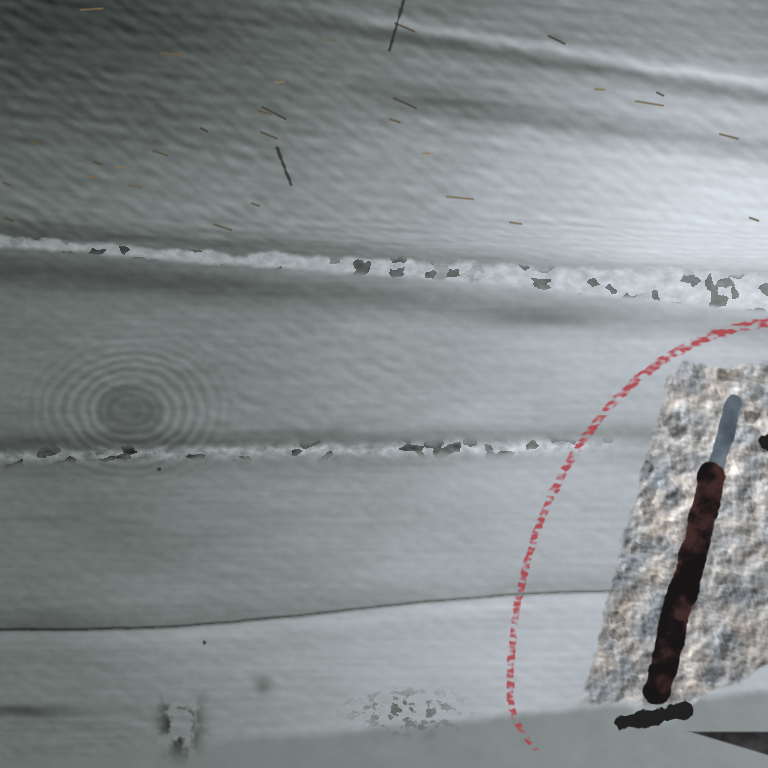
Reproduce this texture procedurally as a Shadertoy shader.

```glsl
vec2 hash2(vec2 p) {
    return fract(sin(p * mat2(127.1, 311.7, 269.5, 183.3)) * 43758.5);
}

float corner(vec2 i, vec2 f, vec2 o) { return dot(hash2(i + o) * 2.0 - 1.0, f - o); }

float noise(vec2 p) {
    vec2 i = floor(p), f = p - i, u = f * f * (3.0 - 2.0 * f);
    return mix(mix(corner(i, f, vec2(0)), corner(i, f, vec2(1, 0)), u.x),
               mix(corner(i, f, vec2(0, 1)), corner(i, f, vec2(1)), u.x), u.y);
}

float fbm(vec2 p) {
    float sum = 0.0, amp = 1.0;
    for (int i = 0; i < 4; i++, amp *= 0.55) {
        sum += amp * noise(p);
        p = mat2(1.6, 1.2, -1.2, 1.6) * p + 7.3;
    }
    return sum;
}

// Distance to the nearest stone, and its shade
vec2 stones(vec2 p) {
    vec2 best = vec2(9, 0);
    for (int k = 0; k < 9; k++) {
        vec2 cell = floor(p) + vec2(k % 3, k / 3) - 1.0;
        float d = length(cell + hash2(cell) - p);
        if (d < best.x) best = vec2(d, hash2(cell + 31.0).x);
    }
    return best;
}

float segment(vec2 p, float ax, float ay, float bx, float by) {
    vec2 a = p - vec2(ax, ay), b = vec2(bx - ax, by - ay);
    return length(a - b * clamp(dot(a, b) / dot(b, b), 0.0, 1.0));
}

float inside(float d, float w) { return 1.0 - smoothstep(-w, w, d); }
float stroke(float d, float w) { return inside(d - w, 0.0015); }
float band(float d, float w) { return exp(-d * d / (w * w)); }
float blob(vec2 p, float x, float y, float w, float h) { return band(p.x - x, w) * band(p.y - y, h); }

void mainImage(out vec4 fragColor, in vec2 fragCoord) {
    vec2 p = fragCoord / iResolution.xy;
    float x = p.x, y = p.y, rough = fbm(p * 24.0), fine = fbm(p * vec2(65, 95));
    float wob = 0.004 * (rough + noise(p * 11.0));

    // Light falling off to the left and top
    float lum = 0.42 + 0.29 * smoothstep(0.0, 0.9, x) - 0.17 * smoothstep(0.72, 1.0, y);
    lum += 0.15 * blob(p, 1.0, 0.72, 0.3, 0.17) + 0.06 * blob(p, 0.38, 0.13, 0.35, 0.16);
    lum += 0.05 * fbm(p * vec2(4, 9));

    // Wood grain and embossed chips
    float upper = smoothstep(0.64, 0.72, y);
    vec2 g = p + vec2(0, 0.1 * x * upper);
    vec2 chip = mat2(0.9, 0.45, -0.4, 0.9) * g * vec2(38, 85);
    float relief = noise(chip) - noise(chip + vec2(0.15, -0.45));
    lum += 0.09 * relief * (0.3 + upper * (0.8 - 0.5 * x) + 0.4 * blob(p, 0.4, 0.52, 0.25, 0.1));
    lum += 0.035 * noise(g * vec2(9, 150)) + 0.025 * fine;
    lum += 0.012 * upper * sin(g.y * 330.0 + 5.0 * noise(g * 9.0));

    // Knot with growth rings
    float knot = length((p - vec2(0.17, 0.466)) * vec2(1, 1.35)) + 0.006 * rough;
    lum += 0.03 * sin(knot * 420.0) * band(knot - 0.07, 0.055) - 0.07 * inside(knot - 0.042, 0.008);

    // Upper seam and stain
    float seam = y - 1.055 + 0.165 * x + wob;
    lum += smoothstep(0.3, 0.55, x) * 0.13 * (band(seam, 0.009) - band(seam + 0.018, 0.01));
    lum -= 0.14 * band(y - 0.945 + 0.14 * x + wob, 0.018) * smoothstep(0.42, 0.6, x);

    // Wide crumbling seam
    seam = y - 0.684 + 0.065 * x + wob;
    lum -= 0.11 * band(seam - 0.018, 0.014) + 0.13 * band(seam + 0.035 + 0.01 * x, 0.022);
    lum -= 0.1 * blob(p, 0.7, 0.585, 0.07, 0.012);
    float pits = smoothstep(0.78, 0.88, stones(p * vec2(65, 100) + rough).y);
    float mortar = inside(abs(seam) + 0.008 * rough - 0.007 - 0.016 * x * x, 0.004);
    lum = mix(lum, 0.57 + 0.27 * x + 0.13 * fine, mortar * 0.85) - 0.32 * mortar * pits;

    // Middle seam
    seam = y - 0.406 - 0.018 * x + wob;
    lum -= 0.11 * band(seam - 0.014, 0.014) + 0.04 * band(seam + 0.018, 0.014);
    lum += band(seam, 0.008) * inside(x - 0.78, 0.07) * (0.11 + 0.2 * fine - 0.34 * pits);

    // Thin lower joint and floor strip
    seam = y - 0.18 - 0.05 * smoothstep(0.1, 0.8, x) + 0.3 * wob;
    lum -= 0.09 * inside(seam - 0.02, 0.025) * step(0.0, seam) + 0.18 * band(seam, 0.0025);
    lum += 0.05 * band(seam + 0.012, 0.012);
    seam = y - 0.005 - 0.095 * x + wob;
    lum = mix(lum, 0.44 + 0.1 * x + 0.03 * rough, 0.85 * inside(seam, 0.008));

    // Pitted patches
    lum -= 0.28 * smoothstep(0.0, 0.25, fine) * blob(p, 0.53, 0.075, 0.06, 0.023);
    lum -= 0.5 * smoothstep(-0.1, 0.25, rough) * blob(p, 0.235, 0.06, 0.022, 0.035);
    lum -= 0.15 * blob(p, 0.03, 0.075, 0.06, 0.008) + 0.14 * blob(p, 0.343, 0.108, 0.012, 0.012);
    vec3 color = lum * mix(vec3(0.94, 1, 0.98), vec3(0.965, 1, 1.03), smoothstep(0.35, 0.75, lum));

    // Scattered splinters and twigs
    for (int i = 0; i < 30; i++) {
        vec2 h = hash2(vec2(i, 4)), s = hash2(vec2(i, 9));
        float size = 0.008 + 0.03 * s.y * s.y, at = 0.7 + 0.3 * h.y;
        float d = segment(p, h.x, at, h.x + size, at + size * (s.x * 0.7 - 0.55));
        color = mix(color, mix(vec3(0.2, 0.18, 0.14), vec3(0.58, 0.48, 0.33), s.x), 0.75 * stroke(d, 0.0012));
    }
    float twig = min(segment(p, 0.507, 0.935, 0.526, 1.0), segment(p, 0.361, 0.807, 0.379, 0.76));
    twig = min(twig, min(length(p - vec2(0.266, 0.163)), length(p - vec2(0.207, 0.389))) - 0.001);
    color = mix(color, vec3(0.17), 0.8 * stroke(twig + 0.002 * fine, 0.0017));

    // Dashed red arc
    float bend = max(0.0, 0.1 - y);
    vec2 e = (p - vec2(1.02 + 5.0 * bend * bend, 0.1)) / vec2(0.356, 0.48);
    float dashes = smoothstep(-0.25, 0.2, noise(p * vec2(90, 170))) * smoothstep(0.015, 0.03, y);
    float arc = abs(length(e) - 1.0) * 0.37 + 0.003 * fine;
    color = mix(color, vec3(0.68, 0.25, 0.28), 0.85 * dashes * stroke(arc, 0.0045));

    // Broken hollow with exposed stones
    float hollow = max(0.733 + 0.27 * y - x, 0.085 + 0.5 * max(0.0, x - 0.9) - y);
    hollow = max(hollow, max(y - 0.525, 0.7 * (y - x) + 0.255)) + 0.012 * rough;
    vec2 stone = stones(p * 42.0 + 0.5 * rough);
    float rubble = 0.56 + 0.16 * rough + 0.1 * fine + 0.12 * smoothstep(0.1, 0.5, y);
    rubble = mix(rubble, 0.36 + 0.3 * stone.y, 0.6 * inside(stone.x - 0.42, 0.08));
    rubble += 0.6 * (fbm(p * 30.0) - fbm(p * 30.0 + vec2(0.12, -0.12)));
    color = mix(color, rubble * vec3(1.0 + 0.1 * rough, 1, 1.0 - 0.1 * rough), inside(hollow, 0.004));

    // Rusty slot, pale lip and spill
    float slot = segment(p, 0.928, 0.38, 0.856, 0.1) + 0.007 * rough;
    float steel = segment(p, 0.955, 0.475, 0.93, 0.38) + 0.004 * rough;
    color += 0.15 * band(slot - 0.032, 0.01) * (0.7 + rough);
    color = mix(color, vec3(0.36, 0.4, 0.44) + 0.2 * rough, stroke(steel, 0.011));
    vec3 rust = mix(vec3(0.1, 0.085, 0.09), vec3(0.26, 0.17, 0.17), smoothstep(0.1, 0.6, rough + y));
    color = mix(color, rust, stroke(slot, 0.018));
    float spill = min(segment(p, 0.805, 0.06, 0.885, 0.072), length(p - vec2(1, 0.424)));
    color = mix(color, vec3(0.13), stroke(spill + 0.018 * rough, 0.011));

    // Dark wedge in the corner
    float wedge = max(y - 0.047, 0.317 - 0.3 * x - y);
    color = mix(color, vec3(0.18) + 0.12 * rough, inside(wedge, 0.002));
    fragColor = vec4(clamp(color, 0.0, 1.0), 1);
}
```
